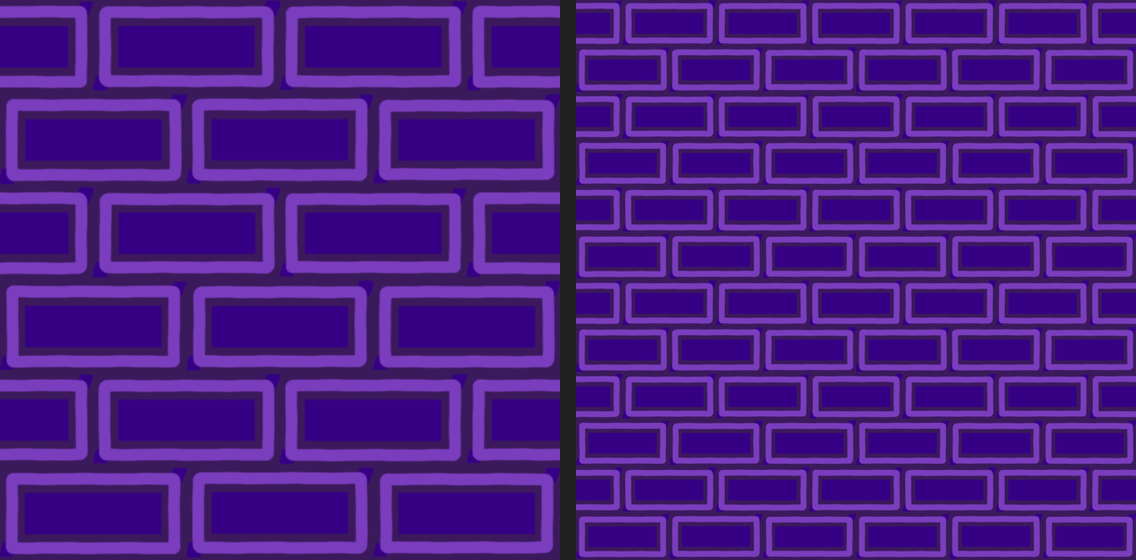
Left, the tile; right, the same tile 2 across and 2 down.
This pattern is drawn by a WebGL 1 fragment shader. Its source:

```glsl
precision highp float;

uniform vec2 u_resolution;

const float TAU = 6.2831853;
const vec2 BRICKS = vec2(3.0, 6.0);   // bricks across, courses up
const float COURSES = 6.0;            // one unit is the height of a course

const vec3 MORTAR = vec3(0.23, 0.10, 0.36);
const vec3 VIOLET = vec3(0.21, 0.00, 0.52);
const vec3 OUTLINE = vec3(0.48, 0.24, 0.74);

vec2 hash2(vec2 cell, float seed) {
  vec2 k = vec2(dot(cell, vec2(12.7, 31.1)), dot(cell, vec2(26.9, 18.3)));
  return fract(sin(k + seed) * 437.58);
}

// Signed distance to a rectangle with rounded corners
float roundedBox(vec2 p, vec2 halfSize, float radius) {
  vec2 q = abs(p) - halfSize + radius;
  return length(max(q, 0.0)) + min(max(q.x, q.y), 0.0) - radius;
}

float coverage(float dist, float softness) {
  return 1.0 - smoothstep(-softness, softness, dist);
}

// Whole-number frequencies let the wobble wrap at the canvas edges
vec2 wobble(vec2 uv, float amount) {
  vec2 a = sin(TAU * vec2(7.0 * uv.y + 2.0 * uv.x, 8.0 * uv.x - 3.0 * uv.y));
  vec2 b = sin(TAU * vec2(17.0 * uv.y - 5.0 * uv.x, 19.0 * uv.x + 4.0 * uv.y) + 1.3);
  return amount * (a + 0.6 * b);
}

// Slanted chip showing behind a brick corner
float chip(vec2 p, vec2 centre, float slant, float size) {
  vec2 q = p - centre;
  q.x -= slant * q.y;
  return roundedBox(q, vec2(size), 0.005);
}

vec3 brick(vec2 p, vec2 id, vec2 drift, float softness) {
  vec2 shift = (hash2(id, 1.0) - 0.5) * 0.008;
  vec2 grow = (hash2(id, 5.0) - 0.5) * vec2(0.016, 0.012);
  vec2 wear = hash2(id, 9.0) - 0.5;
  vec2 q = p - shift + drift;

  // Chips at the upper right and lower left corners
  float upper = chip(p, vec2(0.905, 0.41), 0.4, 0.077 + 0.014 * wear.x);
  float lower = chip(-p, vec2(0.915, 0.39), 0.25, 0.077 + 0.014 * wear.y);
  vec3 color = mix(MORTAR, VIOLET, coverage(min(upper, lower), softness));

  // Rounded outline around a sharp violet panel
  float outer = roundedBox(q, vec2(0.933, 0.433) + grow, 0.085 + 0.03 * wear.x);
  float inner = roundedBox(q, vec2(0.808, 0.308) + grow, 0.015);
  float panel = roundedBox(p - shift, vec2(0.732, 0.222), 0.005);
  color = mix(color, OUTLINE, coverage(outer, softness));
  color = mix(color, MORTAR, coverage(inner, softness));
  return mix(color, VIOLET, coverage(panel, softness));
}

void main() {
  vec2 uv = gl_FragCoord.xy / u_resolution;
  float pixel = COURSES / min(u_resolution.x, u_resolution.y);

  // Running bond: odd courses move by half a brick
  vec2 grid = uv * BRICKS;
  grid.x += 0.5 * mod(floor(grid.y), 2.0);
  vec2 id = mod(floor(grid), BRICKS);
  vec2 p = (fract(grid) - 0.5) * vec2(2.0, 1.0);

  vec3 color = brick(p, id, wobble(uv, 0.0025), max(0.013, 0.75 * pixel));
  gl_FragColor = vec4(color, 1.0);
}
```
